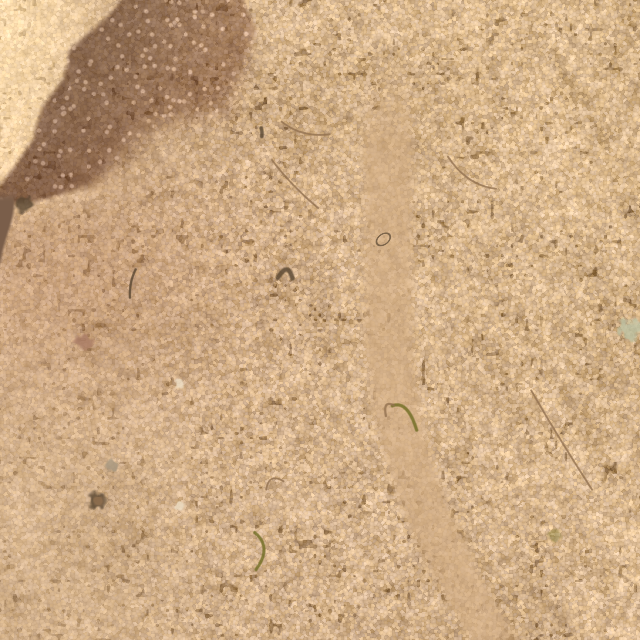
This texture is drawn by a Shadertoy shader. Its source:

```glsl
// Sunlit coarse sand with a leaf-shaped shadow, a smooth track and scattered twigs.

float hash(vec2 p) {
    vec3 q = fract(p.xyx * 0.1031);
    q += dot(q, q.yzx + 33.33);
    return fract((q.x + q.y) * q.z);
}

float noise(vec2 p) {
    vec2 i = floor(p), f = fract(p);
    f = f * f * (3.0 - 2.0 * f);
    return mix(mix(hash(i), hash(i + vec2(1, 0)), f.x),
               mix(hash(i + vec2(0, 1)), hash(i + 1.0), f.x), f.y);
}

float fbm(vec2 p) {
    float sum = 0.0, amp = 0.5;
    for (int i = 0; i < 4; i++, amp *= 0.5) {
        sum += amp * noise(p);
        p = mat2(1.6, 1.2, -1.2, 1.6) * p + 7.3;
    }
    return sum;
}

// Nearest grain: distance to its centre and two random values
vec3 grain(vec2 p) {
    vec3 best = vec3(9);
    for (int k = 0; k < 9; k++) {
        vec2 c = floor(p) + vec2(k % 3, k / 3) - 1.0;
        float d = length(p - c - vec2(hash(c + 11.0), hash(c + 47.0)));
        if (d < best.x) best = vec3(d, hash(c + 83.0), hash(c + 129.0));
    }
    return best;
}

float segment(vec2 p, vec2 a, vec2 b) {
    vec2 ab = b - a;
    return length(p - a - ab * clamp(dot(p - a, ab) / dot(ab, ab), 0.0, 1.0));
}

// Signed distance to the leaf-shaped shadow
float leaf(vec2 p) {
    vec2 v[14] = vec2[14](
        vec2(.205, 1.02), vec2(.168, .974), vec2(.11, .924), vec2(.098, .876),
        vec2(.065, .83), vec2(.05, .78), vec2(-.02, .68), vec2(.045, .682),
        vec2(.15, .712), vec2(.24, .8), vec2(.355, .825), vec2(.385, .9),
        vec2(.398, .95), vec2(.373, 1.02));
    float d = 9.0, side = 1.0;
    for (int i = 0, j = 13; i < 14; j = i, i++) {
        d = min(d, segment(p, v[i], v[j]));
        vec2 e = v[j] - v[i], w = p - v[i];
        bvec3 c = bvec3(w.y >= 0.0, p.y < v[j].y, e.x * w.y > e.y * w.x);
        if (all(c) || all(not(c))) side = -side;
    }
    return side * d;
}

// Blend a quadratic curve over the ground
void twig(inout vec3 col, vec2 p, vec2 a, vec2 b, vec2 c, float w, vec3 tint) {
    float d = 9.0;
    vec2 last = a;
    for (float t = 0.1; t < 1.05; t += 0.1) {
        vec2 next = mix(mix(a, b, t), mix(b, c, t), t);
        d = min(d, segment(p, last, next));
        last = next;
    }
    col = mix(col, tint, .8 - .8 * smoothstep(w * .4, w + .0015, d));
}

// Blend an uneven fleck over the ground
void fleck(inout vec3 col, vec2 p, vec2 c, float r, vec3 tint) {
    float d = length(p - c) / r + .7 * noise(p * 150.0) - .35;
    col = mix(col, tint, .8 - .8 * smoothstep(.6, 1.2, d));
}

void mainImage(out vec4 fragColor, in vec2 fragCoord) {
    vec2 p = fragCoord / iResolution.y;
    float broad = fbm(p * 6.0);

    // Broad sand tone, rosier on the left
    vec3 col = mix(vec3(.825, .693, .545), vec3(.85, .72, .555), smoothstep(.3, 1.0, p.x * .6 + p.y * .4));
    vec2 rosy = (p - vec2(.1, .57)) * vec2(3.5, 5);
    col = mix(col, vec3(.78, .62, .48), .75 * exp(-dot(rosy, rosy))) + (broad - .47) * .08;

    // Smooth track bending right towards the bottom
    float bend = max(.5 - p.y, 0.0);
    float offset = abs(p.x - .607 - .67 * bend * bend);
    float track = smoothstep(.05, .025, offset) * smoothstep(.92, .75, p.y);
    float rough = (1.0 - .65 * track) * (1.0 - .35 * smoothstep(.45, .1, p.x));
    col = mix(col, vec3(.82, .675, .515), track * .65);

    // Grains, clumps, dark pits and slanted ruts on the right
    vec3 g = grain(p * 190.0);
    col += rough * ((g.y - .5) * .16 + (.42 - g.x) * .1 + (fbm(p * 75.0) - .47) * .22);
    col += rough * (g.z - .5) * vec3(.02, 0, -.06);
    col -= rough * .2 * smoothstep(.76, .88, noise(p * 130.0)) * smoothstep(.35, .65, noise(p * 24.0));
    vec2 rut = mat2(.87, -.5, .5, .87) * p * vec2(48, 6);
    col += (noise(rut + broad * 2.0) - .5) * .09 * smoothstep(.66, .95, p.x);

    // Bright corner and leaf shadow, crisp on its left and soft on its right
    vec3 glow = vec3(.15, .16, .13) * smoothstep(.24, .0, p.x) * smoothstep(.63, .75, p.y);
    float soft = mix(.006, .035, smoothstep(.1, .22, p.x) * smoothstep(.97, .82, p.y));
    float shade = smoothstep(soft, -soft, leaf(p + .008 * fbm(p * 40.0) - .004));
    vec3 dim = mix(vec3(.54, .41, .315), vec3(.64, .49, .375), smoothstep(.12, .38, p.x + .45 - .5 * p.y));
    col = mix(col + glow, dim + (col - vec3(.82, .69, .55)) * .7, shade);
    vec3 stone = grain(p * 80.0);
    col += .2 * shade * step(.72, stone.y) * smoothstep(.4, .15, stone.x);
    float sliver = smoothstep(.004, -.003, p.x - .022 * smoothstep(.58, .685, p.y));
    col = mix(col, vec3(.48, .37, .29), sliver * smoothstep(.57, .6, p.y) * smoothstep(.7, .685, p.y));

    // Twigs, stems and cracks
    vec3 dark = vec3(.34, .27, .19), brown = vec3(.57, .44, .31), green = vec3(.43, .42, .13);
    twig(col, p, vec2(.613, .366), vec2(.637, .375), vec2(.651, .328), .0025, green);
    twig(col, p, vec2(.603, .35), vec2(.598, .375), vec2(.615, .367), .0015, brown);
    twig(col, p, vec2(.398, .168), vec2(.426, .145), vec2(.4, .11), .0023, green);
    twig(col, p, vec2(.212, .579), vec2(.202, .56), vec2(.203, .535), .0015, dark);
    twig(col, p, vec2(.425, .75), vec2(.455, .71), vec2(.497, .675), .001, brown);
    twig(col, p, vec2(.434, .566), vec2(.45, .592), vec2(.457, .565), .004, dark);
    twig(col, p, vec2(.416, .235), vec2(.42, .262), vec2(.443, .248), .001, brown);
    twig(col, p, vec2(.44, .81), vec2(.47, .785), vec2(.515, .79), .001, brown);
    twig(col, p, vec2(.408, .8), vec2(.41, .795), vec2(.409, .787), .003, dark);
    twig(col, p, vec2(.7, .755), vec2(.73, .71), vec2(.775, .705), .001, brown);
    twig(col, p, vec2(.83, .39), vec2(.87, .32), vec2(.925, .235), .001, brown);
    vec2 loopPos = mat2(.8, -.6, .6, .8) * (p - vec2(.599, .626));
    col = mix(col, dark, .7 * smoothstep(.0025, .0005, abs(length(loopPos * vec2(1, 1.5)) - .012)));

    // Stones, shells and stains
    vec3 shell = vec3(.94, .88, .78);
    fleck(col, p, vec2(.152, .218), .014, dark);
    fleck(col, p, vec2(.154, .217), .008, brown);
    fleck(col, p, vec2(.131, .466), .014, vec3(.67, .49, .4));
    fleck(col, p, vec2(.037, .68), .014, dark);
    fleck(col, p, vec2(.281, .4), .008, shell);
    fleck(col, p, vec2(.282, .209), .008, shell);
    fleck(col, p, vec2(.985, .485), .018, vec3(.74, .76, .64));
    fleck(col, p, vec2(.174, .272), .01, vec3(.65, .59, .5));
    fleck(col, p, vec2(.868, .163), .011, mix(green, col, .5));
    fragColor = vec4(clamp(col, 0.0, 1.0), 1);
}
```
